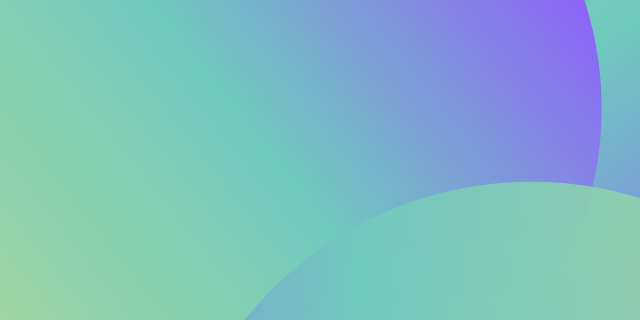
Reproduce this background procedurally as a WebGL 1 fragment shader.

```glsl
precision mediump float;
// Two huge overlapping discs with green, teal and violet gradients.

uniform vec2 u_resolution;

const vec3 GREEN  = vec3(0.63, 0.84, 0.63);
const vec3 TEAL   = vec3(0.435, 0.79, 0.745);
const vec3 VIOLET = vec3(0.55, 0.39, 0.97);

// Lengths are in canvas heights, origin at the lower left.
const vec2  MAIN_CENTER  = vec2(0.786, 0.661);
const float MAIN_RADIUS  = 1.094;
const vec2  MAIN_TEAL_AT = vec2(0.771, 0.615);
const vec2  MAIN_DIR     = vec2(0.78, 0.62);
const float MAIN_SPAN    = 1.06;

const vec2  LOW_CENTER  = vec2(1.661, -0.714);
const float LOW_RADIUS  = 1.146;
const vec2  LOW_TEAL_AT = vec2(1.107, 0.0);
const vec2  LOW_DIR     = vec2(-1.0, 0.0);
const float LOW_SPAN    = 1.36;
const float LOW_OPACITY = 0.9;

const vec2  BACK_TEAL_AT = vec2(1.927, 0.896);
const vec2  BACK_DIR     = vec2(0.6, -0.8);
const float BACK_SPAN    = 1.16;

// Green through teal to violet, for t from -1 to 1.
vec3 palette(float t) {
  return mix(TEAL, t < 0.0 ? GREEN : VIOLET, min(abs(t), 1.0));
}

// Linear gradient that is teal at tealAt and violet one span along dir.
vec3 gradient(vec2 p, vec2 tealAt, vec2 dir, float span) {
  return palette(dot(p - tealAt, dir) / span);
}

// Disc coverage with an edge one pixel wide.
float disc(vec2 p, vec2 center, float radius) {
  float dist = length(p - center) - radius;
  return clamp(0.5 - dist * u_resolution.y, 0.0, 1.0);
}

void main() {
  vec2 p = gl_FragCoord.xy / u_resolution.y;

  // Backdrop
  vec3 color = gradient(p, BACK_TEAL_AT, BACK_DIR, BACK_SPAN);

  // Main disc
  vec3 mainColor = gradient(p, MAIN_TEAL_AT, MAIN_DIR, MAIN_SPAN);
  color = mix(color, mainColor, disc(p, MAIN_CENTER, MAIN_RADIUS));

  // Translucent lower disc
  vec3 lowColor = gradient(p, LOW_TEAL_AT, LOW_DIR, LOW_SPAN);
  color = mix(color, lowColor, LOW_OPACITY * disc(p, LOW_CENTER, LOW_RADIUS));

  gl_FragColor = vec4(color, 1.0);
}
```
